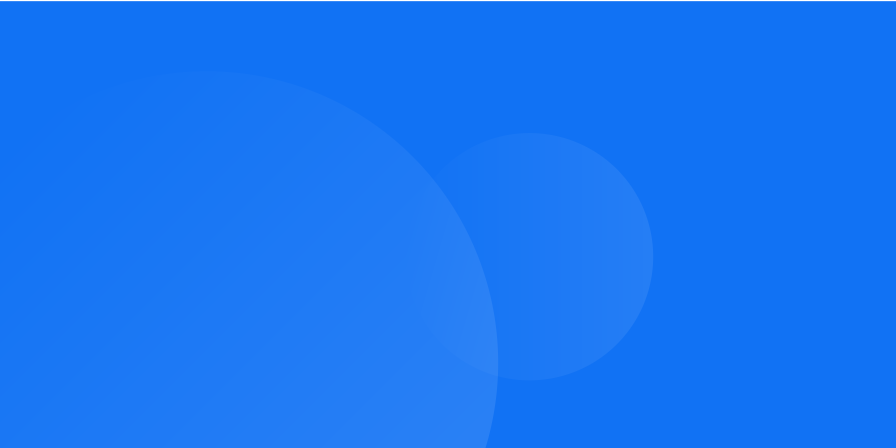
Reproduce this background procedurally as a Shadertoy shader.

```glsl
// Two translucent discs on a flat blue field, below a thin white top rule.
// Each disc is a circle distance function filled with a linear white fade;
// positions are measured in canvas heights from the lower left.

const vec3 FIELD_BLUE = vec3(0.067, 0.447, 0.957);
const vec3 WHITE = vec3(1.0);

// Antialiased coverage of the region where the signed distance is negative
float coverage(float dist, float pixel) {
    return clamp(0.5 - dist / pixel, 0.0, 1.0);
}

float circleDistance(vec2 p, vec2 center, float radius) {
    return length(p - center) - radius;
}

// Runs from 0 to 1 across a disc along a unit direction
float discGradient(vec2 p, vec2 center, float radius, vec2 direction) {
    return clamp(0.5 + 0.5 * dot(p - center, direction) / radius, 0.0, 1.0);
}

// Lays a white disc over the base, fading from clear to the peak opacity
vec3 addDisc(vec3 base, vec2 p, vec2 center, float radius,
             vec2 direction, float peakOpacity, float pixel) {
    float mask = coverage(circleDistance(p, center, radius), pixel);
    float fade = discGradient(p, center, radius, direction);
    return mix(base, WHITE, mask * fade * peakOpacity);
}

void mainImage(out vec4 fragColor, in vec2 fragCoord) {
    float pixel = 1.0 / iResolution.y;
    vec2 p = fragCoord * pixel;
    vec3 color = FIELD_BLUE;

    // Small disc brightens to the right
    color = addDisc(color, p, vec2(1.182, 0.427), 0.276,
                    vec2(1.0, 0.0), 0.085, pixel);

    // Large disc brightens toward its lower right
    color = addDisc(color, p, vec2(0.461, 0.190), 0.651,
                    normalize(vec2(1.0, -1.0)), 0.11, pixel);

    // Thin rule along the top edge
    float ruleBottom = 0.9974;
    color = mix(color, WHITE, coverage(ruleBottom - p.y, pixel));

    fragColor = vec4(color, 1.0);
}
```
